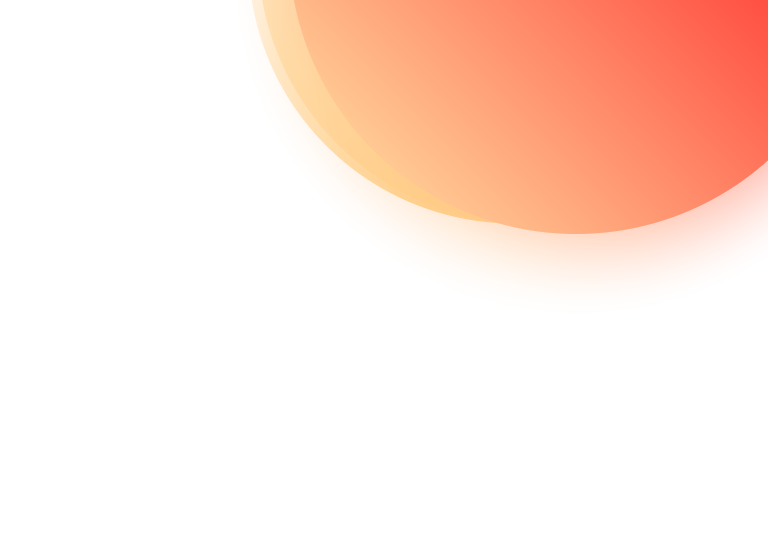
Write a Shadertoy shader that draws this background.

```glsl
// Overlapping warm discs hanging from the top edge of a white canvas.
// Each disc is a circle distance function filled with a diagonal gradient;
// the front disc casts a soft, offset glow in its own colours.

// Positions are in canvas heights, measured right and down from the top left.
const vec2  FRONT_CENTER  = vec2(1.0787, -0.0993);
const float FRONT_RADIUS  = 0.5375;
const vec2  BACK_CENTER   = vec2(0.9625, -0.0787);
const float BACK_RADIUS   = 0.4972;
const vec2  MIDDLE_CENTER = vec2(0.9925, -0.0899);
const float MIDDLE_RADIUS = 0.5094;
const float MIDDLE_ALPHA  = 0.40;

const vec2  GLOW_OFFSET = vec2(0.0, 0.047);
const float GLOW_INNER  = 0.3745;
const float GLOW_OUTER  = 0.6554;
const float GLOW_ALPHA  = 0.70;

// Start and end of each gradient along its diagonal.
const vec2 FRONT_SPAN = vec2(0.4307, 1.4382);
const vec2 BACK_SPAN  = vec2(0.468, 1.1985);

const vec3 PAPER = vec3(1.0);
const vec3 PEACH = vec3(1.0, 0.78, 0.57);
const vec3 CORAL = vec3(1.0, 0.31, 0.26);
const vec3 CREAM = vec3(1.0, 0.95, 0.88);
const vec3 AMBER = vec3(1.0, 0.82, 0.52);
const vec3 GOLD  = vec3(1.0, 0.80, 0.48);

// Antialiased coverage of a disc; pixel is the size of one pixel.
float disc(vec2 p, vec2 center, float radius, float pixel) {
    float d = length(p - center) - radius;
    return clamp(0.5 - d / pixel, 0.0, 1.0);
}

// Two-colour gradient over the given span.
vec3 gradient(vec3 from, vec3 to, vec2 span, float position) {
    return mix(from, to, clamp((position - span.x) / (span.y - span.x), 0.0, 1.0));
}

void mainImage(out vec4 fragColor, in vec2 fragCoord) {
    float pixel = 1.0 / iResolution.y;
    vec2 p = vec2(fragCoord.x, iResolution.y - fragCoord.y) * pixel;

    vec3 frontColor = gradient(PEACH, CORAL, FRONT_SPAN, p.x - p.y);
    vec3 backColor  = gradient(CREAM, AMBER, BACK_SPAN, p.x + p.y);

    float front  = disc(p, FRONT_CENTER, FRONT_RADIUS, pixel);
    float middle = disc(p, MIDDLE_CENTER, MIDDLE_RADIUS, pixel);
    float back   = disc(p, BACK_CENTER, BACK_RADIUS, pixel);

    // Pale back disc, with a translucent gold disc clipped to it
    backColor = mix(backColor, GOLD, middle * MIDDLE_ALPHA);
    vec3 color = mix(PAPER, backColor, back);

    // Soft glow beneath the front disc
    float glowDistance = length(p - FRONT_CENTER - GLOW_OFFSET);
    float glow = 1.0 - smoothstep(GLOW_INNER, GLOW_OUTER, glowDistance);
    color = mix(color, frontColor, glow * GLOW_ALPHA);

    // Front disc
    color = mix(color, frontColor, front);

    fragColor = vec4(color, 1.0);
}
```
